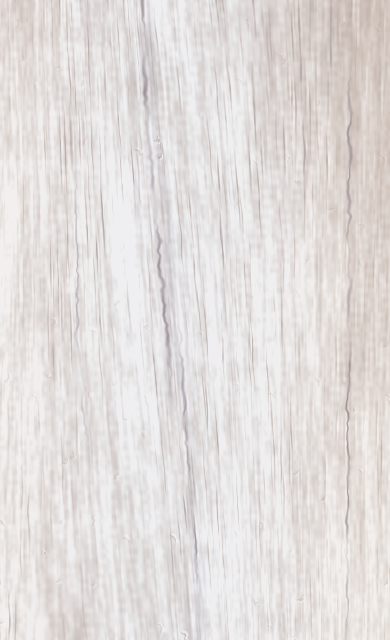
Write a WebGL 2 fragment shader that draws this texture.

```glsl
#version 300 es
precision highp float;
// Whitewashed wood board with upright, gently leaning grain.
// Stretched value noise gives streaks and fibres; dashes, ragged cracks
// and small chips are laid over it, then a pale ramp colours the tone.
uniform vec2 u_resolution;
out vec4 fragColor;

float hash(vec2 p) {
  return fract(sin(dot(p, vec2(127.1, 311.7))) * 43758.5);
}

float noise(vec2 p) {
  vec2 i = floor(p), f = fract(p);
  f = f * f * (3.0 - 2.0 * f);
  return mix(mix(hash(i), hash(i + vec2(1, 0)), f.x),
             mix(hash(i + vec2(0, 1)), hash(i + vec2(1, 1)), f.x), f.y);
}

// Noise centred on zero
float grain(vec2 p, vec2 frequency) {
  return noise(p * frequency + frequency.yx) - 0.5;
}

// Thin dark dashes, one per cell of staggered columns
float pores(vec2 p, float columns, float rows) {
  p.x += 0.0025 * grain(p, vec2(20.0, 30.0));
  float column = floor(p.x * columns);
  float row = p.y * rows + 7.0 * hash(vec2(column, rows));
  vec2 id = vec2(column, floor(row));
  float centre = 0.25 + 0.5 * hash(id + 3.7);
  float halfWidth = max(0.0019, 0.9 / u_resolution.y) * columns;
  float line = 1.0 - smoothstep(0.0, halfWidth, abs(fract(p.x * columns) - centre));
  float ragged = 0.5 + noise(vec2(column * 3.3, p.y * 75.0));
  return line * ragged * sin(3.1416 * fract(row)) * pow(hash(id + 9.2), 2.5);
}

// Broken, ragged split along the grain between two heights
float crack(vec2 p, float x, float low, float high, float width) {
  vec2 along = vec2(p.y, x);
  float wander = 0.010 * grain(along, vec2(6.0, 90.0))
               + 0.005 * grain(along, vec2(38.0, 50.0))
               + 0.004 * grain(along, vec2(130.0, 70.0));
  float d = abs(p.x - x - wander);
  float ends = smoothstep(low, low + 0.18, p.y) * (1.0 - smoothstep(high - 0.18, high, p.y));
  float broken = smoothstep(0.2, 0.6, noise(along * vec2(15.0, 40.0)));
  broken *= 0.45 + 0.8 * noise(along * vec2(70.0, 30.0));
  width = max(width * (0.5 + noise(along * vec2(48.0, 60.0))), 1.3 / u_resolution.y);
  return ends * (0.25 + 0.75 * broken) * (1.0 - smoothstep(0.0, width, d));
}

// Small curved chips: dark rim (negative) beside a lit edge (positive)
float chips(vec2 p) {
  float relief = 0.0;
  vec2 cell = floor(p * 18.0);
  for (int j = -1; j <= 1; j++)
  for (int i = -1; i <= 1; i++) {
    vec2 id = cell + vec2(i, j);
    vec2 d = p * 18.0 - id - vec2(hash(id), hash(id + 5.3));
    float turn = (hash(id + 2.1) - 0.5) * 2.2;
    d = mat2(cos(turn), sin(turn), -sin(turn), cos(turn)) * d;
    d.x += 2.5 * d.y * d.y + 0.12 * grain(d + id, vec2(13.0));
    float size = 0.08 + 0.14 * hash(id + 8.4);
    float span = 1.0 - smoothstep(size * 0.4, size, abs(d.y));
    float rim = exp(-pow(d.x / 0.028, 2.0));
    float lit = exp(-pow((d.x - 0.06) / 0.03, 2.0));
    relief += step(0.62, hash(id + 6.6)) * span * (0.7 * lit - rim);
  }
  return relief;
}

void main() {
  vec2 uv = gl_FragCoord.xy / u_resolution.y;

  // Grain leans most in the middle of the board
  float lean = 0.115 * exp(-pow((uv.x - 0.27) / 0.2, 2.0)) - 0.025;
  vec2 p = uv;
  p.x += lean * (uv.y - 0.5) + 0.010 * grain(uv, vec2(5.0, 3.0));

  // Broad shading: dusky upper right, slightly dull left edge
  float right = smoothstep(0.34, 0.58, uv.x);
  float left = 1.0 - smoothstep(0.0, 0.22, uv.x);
  float tone = 0.84 - right * (0.08 + 0.24 * uv.y) - left * (0.03 + 0.10 * uv.y);
  tone -= 0.06 * smoothstep(0.7, 1.0, uv.y);
  tone += 0.24 * grain(p, vec2(11.0, 1.8)) + 0.18 * grain(p, vec2(24.0, 6.0));

  // Streaks, fibres and fine tooth
  tone += 0.22 * grain(p, vec2(58.0, 5.0));
  tone += 0.38 * grain(p, vec2(185.0, 9.0));
  tone += 0.32 * grain(p, vec2(310.0, 36.0));
  tone += 0.20 * grain(p, vec2(190.0, 130.0));

  // Faint ripples across the grain
  tone += 0.11 * grain(uv, vec2(9.0, 38.0)) * (1.0 - 0.6 * right);

  // Pores with a lit side, denser in dull streaks
  float dull = 0.5 + smoothstep(0.35, 0.75, noise(p * vec2(16.0, 3.5) + 4.0));
  tone -= 0.50 * dull * pores(p, 105.0, 7.0);
  tone -= 0.46 * dull * pores(p + 0.37, 64.0, 10.0);
  tone += 0.24 * pores(p + vec2(0.367, 0.37), 64.0, 10.0);

  // Weathered band and the splits
  float band = exp(-pow((p.x - 0.262) / 0.026, 2.0));
  float smudge = band * smoothstep(0.3, 0.7, noise(p * vec2(115.0, 10.0) + 2.0));
  float split = crack(p, 0.257, 0.32, 1.15, 0.0052);
  split = max(split, 0.8 * crack(p, 0.274, 0.0, 0.55, 0.0036));
  split = max(split, 0.65 * crack(p, 0.120, 0.24, 0.78, 0.0026));
  split = max(split, crack(p, 0.547, -0.05, 0.95, 0.0032));
  tone -= 0.30 * smudge;

  // Chips gather near the band and lower down
  float chipped = 0.25 + 0.6 * band + 0.25 * (1.0 - uv.y);
  tone += 0.6 * chipped * chips(uv);
  tone = clamp(tone, -0.15, 1.0);

  // Pale ramp with warm lower tones, cool violet in the splits
  vec3 color = mix(vec3(0.74, 0.70, 0.695), vec3(0.945, 0.938, 0.938), tone);
  color -= vec3(0.0, 0.014, 0.026) * 6.75 * tone * (1.0 - tone) * (1.0 - tone);
  color += vec3(0.006, -0.001, -0.013) * (right + 0.5 * left);
  color += vec3(-0.008, 0.0, 0.006) * (1.0 - right) * (1.0 - left);
  color += vec3(-0.012, -0.004, 0.012) * smudge;
  color = mix(color, vec3(0.58, 0.53, 0.56), 0.8 * min(split, 1.0));
  fragColor = vec4(color, 1.0);
}
```
